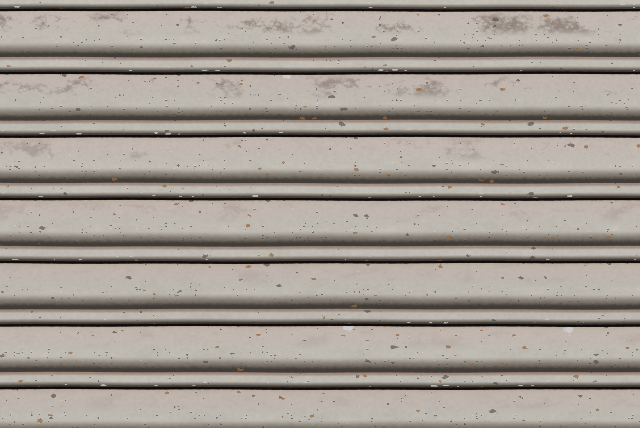
A Shadertoy shader for this texture:

```glsl
#define SLATS 6.79          // slats over the canvas height
#define FIRST_SEAM 0.16     // seam offset from the top, in slats
#define SEAM_HALF 0.019     // half seam width, in slats
#define GRIME 0.30
#define GRAIN 0.07
#define WARM_PAINT vec3(0.765, 0.725, 0.695)
#define COOL_PAINT vec3(0.750, 0.735, 0.700)
#define SHADE vec3(0.47, 0.44, 0.40)
#define GROOVE vec3(0.26, 0.24, 0.22)
#define SEAM_BLACK vec3(0.055, 0.045, 0.04)
#define RUST vec3(0.58, 0.40, 0.26)

vec2 hash2(vec2 p) {
    vec3 q = fract(p.xyx * vec3(0.1031, 0.1030, 0.0973));
    q += dot(q, q.yzx + 33.33);
    return fract((q.xx + q.yz) * q.zy);
}

// Distance to the nearest scattered point
float cellular(vec2 p) {
    vec2 id = floor(p), f = fract(p);
    float nearest = 2.0;
    for (int j = -1; j <= 1; j++)
        for (int i = -1; i <= 1; i++) {
            vec2 o = vec2(i, j);
            vec2 d = o + hash2(id + o + 50.0) - f;
            nearest = min(nearest, dot(d, d));
        }
    return sqrt(nearest);
}

// Layered cellular noise, centred near zero
float blotches(vec2 p) {
    float sum = 0.0, weight = 0.5;
    for (int i = 0; i < 4; i++) {
        sum += weight * (cellular(p) - 0.48);
        p = mat2(1.6, 1.2, -1.2, 1.6) * p + 7.3;
        weight *= 0.6;
    }
    return sum;
}

// One irregular fleck in a random share of the cells
float flecks(vec2 p, float share, float rough) {
    vec2 id = floor(p), r = hash2(id + 17.0);
    vec2 centre = 0.35 + 0.3 * hash2(id + 91.0);
    float radius = mix(0.10, 0.30, r.y * r.y);
    float d = length(fract(p) - centre) + rough * 0.35;
    return step(r.x, share) * (1.0 - smoothstep(radius * 0.6, radius, d));
}

float band(float low, float high, float soft, float t) {
    return smoothstep(low - soft, low + soft, t) * (1.0 - smoothstep(high - soft, high + soft, t));
}

// Shading from the seam down: broad face, groove, narrow rounded lip
vec3 slatColour(float t) {
    vec3 c = mix(WARM_PAINT, COOL_PAINT, smoothstep(0.15, 0.45, t));
    c = mix(c, SHADE, smoothstep(0.49, 0.645, t));
    c = mix(c, GROOVE, smoothstep(0.62, 0.70, t));
    c = mix(c, vec3(0.62, 0.54, 0.49), smoothstep(0.735, 0.757, t));
    c = mix(c, COOL_PAINT, smoothstep(0.765, 0.815, t));
    c = mix(c, SHADE, smoothstep(0.885, 0.945, t));
    return mix(c, GROOVE, smoothstep(0.935, 0.965, t));
}

void mainImage(out vec4 fragColor, in vec2 fragCoord) {
    vec2 uv = fragCoord / iResolution.y;
    float pixel = SLATS / iResolution.y;

    // Slat coordinates, with a slight waviness along the length
    float s = (1.0 - uv.y) * SLATS - FIRST_SEAM;
    float row = floor(s + 0.5);
    s += 0.005 * sin(uv.x * 4.0 + row * 2.3) + 0.003 * sin(uv.x * 17.0 + row * 5.1);
    row = floor(s);
    float t = fract(s);
    float upper = smoothstep(0.35, 1.0, uv.y);

    // Paint surface
    float fine = blotches(uv * vec2(75.0, 95.0));
    float broad = blotches(uv * vec2(7.0, 13.0) + row * 3.7);
    float bump = fine * 0.035 * band(0.45, 0.72, 0.04, t);
    vec3 colour = slatColour(t + bump - 0.012 * upper * band(0.40, 0.68, 0.06, t));
    colour *= 1.0 + GRAIN * fine + 0.07 * broad;
    colour *= 0.985 + 0.03 * hash2(vec2(row, 4.0)).x;

    // Brown grime on the broad face, heavier on the upper slats
    float dirt = smoothstep(-0.08, 0.25, broad + 0.45 * fine) * band(0.06, 0.36, 0.09, t);
    colour *= 1.0 - GRIME * dirt * mix(0.25, 1.0, upper) * vec3(0.9, 1.0, 1.03);
    colour = mix(colour, RUST, 0.45 * exp(-t * 32.0) * (1.0 - 0.5 * upper));

    // Nicks and pits, gathered on the lower curve of the face
    vec2 wear = vec2(uv.x * SLATS, s);
    float curve = band(0.38, 0.66, 0.05, t);
    float pits = flecks(wear * vec2(15.0, 22.0), 0.035 + 0.10 * curve, fine);
    float nicks = flecks(wear * vec2(5.0, 9.0) + 0.3, 0.035, fine * 1.4);
    float glints = flecks(wear * vec2(15.0, 22.0) + vec2(0.0, 0.15), 0.02 + 0.08 * curve, fine);
    colour = mix(colour, colour * 1.16, 0.7 * glints);
    colour = mix(colour, GROOVE, 0.6 * pits + 0.55 * nicks * (1.0 - pits));

    // Rust spots and bare white chips
    float rust = flecks(wear * vec2(6.0, 11.0) + 5.7, 0.025, fine * 1.5);
    float chips = flecks(wear * vec2(2.0, 3.0) + 2.4, 0.015, fine * 0.6);
    float edgeChips = flecks(wear * vec2(5.0, 16.0) + 8.2, 0.18, fine) * band(0.90, 0.97, 0.015, t);
    colour = mix(colour, RUST, 0.7 * rust);
    colour = mix(colour, vec3(0.82, 0.83, 0.84), 0.75 * max(chips, edgeChips));

    // Dark seam between slats
    float seamDistance = min(t, 1.0 - t) + 0.006 * fine;
    float seam = 1.0 - smoothstep(SEAM_HALF - 0.6 * pixel, SEAM_HALF + 0.6 * pixel, seamDistance);
    colour = mix(colour, SEAM_BLACK, seam);

    fragColor = vec4(clamp(colour, 0.0, 1.0), 1.0);
}
```
